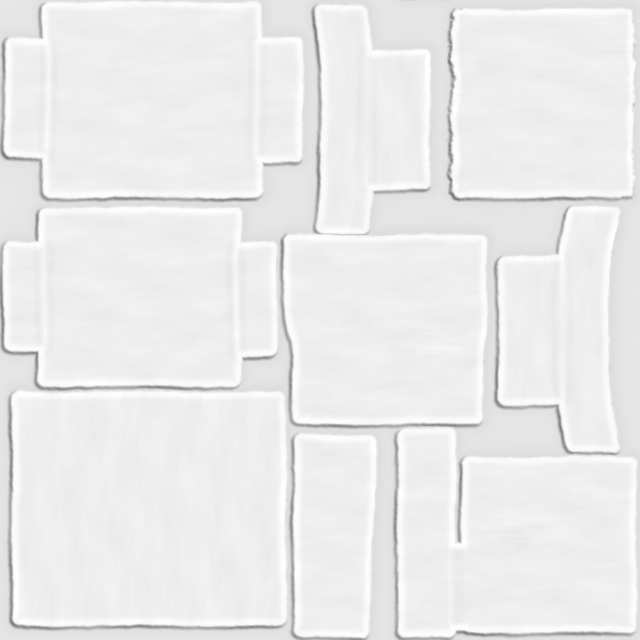
Reproduce this texture map procedurally as a WebGL 1 fragment shader.

```glsl
precision highp float;
// Pale plaster slabs with ragged white rims, laid apart on a flat grey ground.

uniform vec2 u_resolution;

#define GROUND 0.905
#define SLAB 0.934
#define SHADOW 0.42
#define RIM_GAIN 0.052
#define RIM_WIDTH 0.0062
#define GRAIN_GAIN 0.010
#define BLOTCH_GAIN 0.004
#define SEAM_GAIN 0.018
#define WOBBLE 0.0009
#define CORNER 0.013
#define LIGHT_SHIFT vec2(0.003, -0.003)

// Layered sines, each layer bent by the other axis and turned.
float layers(vec2 q) {
  float sum = 0.0, gain = 0.5;
  for (int i = 0; i < 6; i++) {
    sum += gain * sin(q.x + 1.8 * sin(q.y * 0.8 + float(i) * 2.1));
    q = mat2(0.8, 0.6, -0.6, 0.8) * q * 1.55 + 3.7;
    gain *= 0.75;
  }
  return sum;
}

// Rounded box from its left, top, right and bottom edges (y runs down).
float box(vec2 p, float left, float top, float right, float bottom) {
  vec2 lo = vec2(left, top), hi = vec2(right, bottom);
  vec2 q = abs(p - 0.5 * (lo + hi)) - 0.5 * (hi - lo) + CORNER;
  return length(max(q, 0.0)) + min(max(q.x, q.y), 0.0) - CORNER;
}

// Joins a part: x holds the union, y the distance to any part's outline.
void join(inout vec2 field, float d) {
  field = vec2(min(field.x, d), min(field.y, abs(d)));
}

// Arch that is 1 at the middle and 0 at the given half height.
float bow(float y, float middle, float halfHeight) {
  float t = (y - middle) / halfHeight;
  return 1.0 - min(t * t, 1.0);
}

vec2 slabs(vec2 p) {
  // Torn sides of the upper right slab wobble more.
  float torn = smoothstep(0.11, 0.13, abs(p.x - 0.849))
             * step(0.69, p.x) * step(p.y, 0.312);
  vec2 rough = vec2(layers(p * 75.0), layers(p.yx * 70.0 + 8.0));
  p += rough * WOBBLE * (1.0 + 2.2 * torn);
  p += 0.0012 * sin(p.yx * vec2(31.0, 27.0) + vec2(1.0, 2.0));
  vec2 f = vec2(1.0);

  // Two eared slabs on the left
  join(f, box(p, 0.065, 0.001, 0.412, 0.310));
  join(f, box(p, 0.006, 0.058, 0.085, 0.248));
  join(f, box(p, 0.390, 0.057, 0.475, 0.256));
  join(f, box(p, 0.058, 0.322, 0.379, 0.605));
  join(f, box(p, 0.004, 0.376, 0.080, 0.551));
  join(f, box(p, 0.360, 0.376, 0.435, 0.559));

  // Plain slabs: lower left, upper right, centre, lower narrow
  float waist = smoothstep(0.49, 0.56, p.y);
  join(f, box(p, 0.018, 0.610, 0.449, 0.979));
  join(f, box(p, 0.706, 0.012, 0.991, 0.310));
  join(f, box(p, 0.718, 0.012, 0.980, 0.310));
  join(f, box(p, 0.443 + 0.013 * waist, 0.365, 0.763 - 0.006 * waist, 0.664));
  join(f, box(p, 0.458, 0.677, 0.589 - 0.01 * smoothstep(0.75, 0.95, p.y), 0.997));

  // Bowed strips with a side block
  vec2 bent = p - vec2(0.010 * bow(p.y, 0.19, 0.18), 0.0);
  join(f, box(bent, 0.491, 0.005, 0.577, 0.367));
  join(f, box(p, 0.560, 0.076, 0.674, 0.298));
  bent = p + vec2(0.019 * bow(p.y, 0.515, 0.19), 0.0);
  join(f, box(bent, 0.884, 0.321, 0.971, 0.709));
  join(f, box(p, 0.778, 0.397, 0.890, 0.634));

  // Lower right pair, fused below the slit; its lower edge wraps to the top
  join(f, box(p, 0.620, 0.668, 0.714, 0.998));
  join(f, box(p, 0.720, 0.712, 0.996, 0.990));
  f.x = min(f.x, box(p, 0.690, 0.847, 0.760, 0.988));
  f.x = min(f.x, box(p, 0.620, -0.1, 0.716, -0.004));
  return f;
}

float spot(vec2 p, vec2 centre, vec2 size) {
  vec2 q = (p - centre) / size;
  return exp(-dot(q, q));
}

void main() {
  vec2 p = gl_FragCoord.xy / u_resolution;
  p.y = 1.0 - p.y;
  vec2 field = slabs(p);
  float d = field.x;

  // Ground with soft contact shade and an uneven shadow to the lower left
  float shade = 1.0 - smoothstep(-0.004, 0.004, slabs(p + LIGHT_SHIFT).x);
  shade *= 0.82 + 0.18 * sin(p.x * 37.0 + 2.0 * sin(p.y * 29.0));
  float ground = GROUND - 0.045 * exp(-max(d, 0.0) / 0.012);
  ground = mix(ground, SHADOW, shade);

  // Brushed grain, upright on some slabs, stronger in the scuffed spots
  float upright = min(box(p, 0.0, 0.607, 0.452, 1.0), box(p, 0.48, 0.0, 0.69, 0.366));
  upright = min(upright, box(p, 0.77, 0.315, 1.0, 0.711));
  vec2 along = upright < 0.0 ? p : p.yx;
  float grain = layers(along * vec2(85.0, 22.0));
  float scuff = spot(p, vec2(0.69, 0.53), vec2(0.06, 0.025))
              + spot(p, vec2(0.80, 0.83), vec2(0.06, 0.025));
  float face = SLAB + grain * GRAIN_GAIN * (1.0 + 1.8 * scuff);
  face += BLOTCH_GAIN * layers(p * 48.0 + 5.0);

  // Faint seams where parts overlap, bright rim along the outline
  float inside = smoothstep(0.006, 0.018, -d);
  float seam = field.y / 0.005;
  face -= SEAM_GAIN * inside * exp(-seam * seam);
  float rim = (d + 0.0065) / RIM_WIDTH;
  face += RIM_GAIN * exp(-rim * rim);

  float blur = 0.5 / min(u_resolution.x, u_resolution.y);
  float cover = 1.0 - smoothstep(-0.003 - blur, 0.0015 + blur, d);
  gl_FragColor = vec4(vec3(clamp(mix(ground, face, cover), 0.0, 1.0)), 1.0);
}
```
